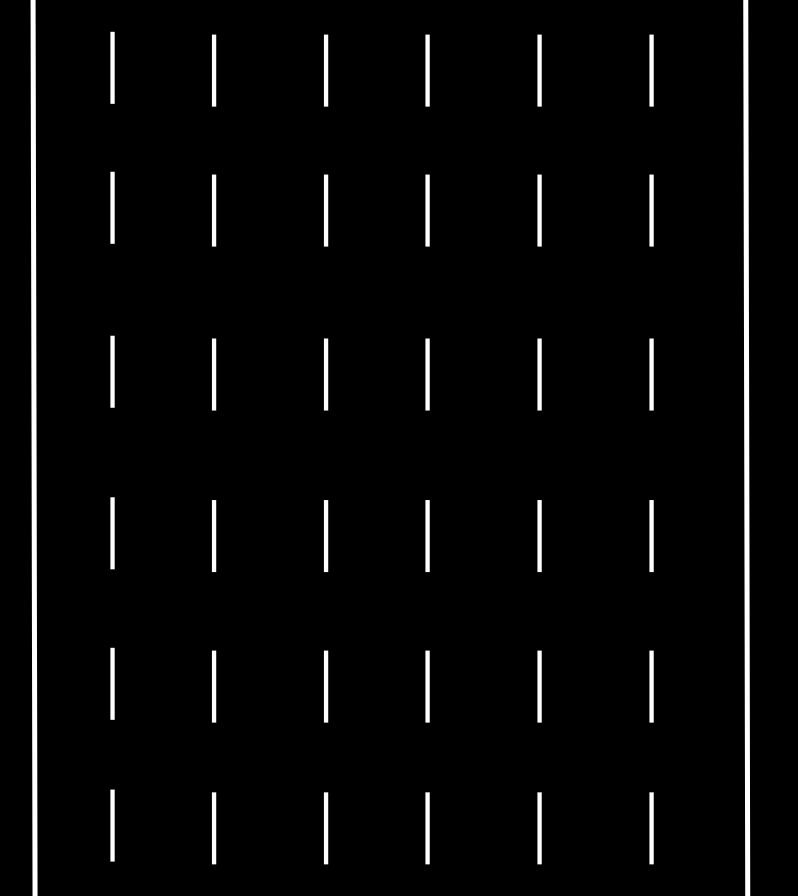
Write a Shadertoy shader that draws this pattern.

```glsl
// Six by six short white dashes on black, between two slightly leaning rails.
// Dashes are box distances in an uneven grid: an even pitch plus a small
// shift per column and row. Lengths are fractions of the canvas height.

#define GRID 6
#define PITCH vec2(0.1203, 0.1691)
#define FIRST_DASH vec2(-0.3197, 0.0755)
#define DASH_HALF vec2(0.0024, 0.0402)
#define FIRST_COLUMN_LIFT 0.0031
#define RAIL_CENTER -0.0096
#define RAIL_SPREAD 0.3977
#define RAIL_HALF 0.0028
#define RAIL_LEAN 0.0022
#define INK vec3(1.0)
#define GROUND vec3(0.0)

// Shifts away from the even pitch, left to right and bottom to top
const float columnShift[GRID] = float[](0.0, -0.0070, -0.0023, -0.0093, -0.0046, 0.0001);
const float rowShift[GRID] = float[](0.0, -0.0109, -0.0120, -0.0008, 0.0131, 0.0002);

// Share of a pixel covered by an axis-aligned box
float boxCoverage(vec2 offset, vec2 halfSize, float pixel) {
    vec2 inside = clamp((halfSize - abs(offset)) / pixel + 0.5, 0.0, 1.0);
    vec2 widest = min(2.0 * halfSize / pixel, 1.0);
    return min(inside.x, widest.x) * min(inside.y, widest.y);
}

// All dashes, with the first column set a little higher
float dashes(vec2 p, float pixel) {
    float ink = 0.0;
    for (int column = 0; column < GRID; column++) {
        for (int row = 0; row < GRID; row++) {
            vec2 center = FIRST_DASH + PITCH * vec2(column, row);
            center += vec2(columnShift[column], rowShift[row]);
            if (column == 0) center.y += FIRST_COLUMN_LIFT;
            ink = max(ink, boxCoverage(p - center, DASH_HALF, pixel));
        }
    }
    return ink;
}

// Mirrored pair of full-height lines, sheared to lean left going up
float rails(vec2 p, float pixel) {
    float x = p.x - RAIL_CENTER + RAIL_LEAN * (p.y - 0.5);
    float d = abs(abs(x) - RAIL_SPREAD) - RAIL_HALF;
    return clamp(0.5 - d / pixel, 0.0, 1.0);
}

void mainImage(out vec4 fragColor, in vec2 fragCoord) {
    float pixel = 1.0 / iResolution.y;
    vec2 p = (fragCoord - vec2(0.5 * iResolution.x, 0.0)) * pixel;
    float ink = max(dashes(p, pixel), rails(p, pixel));
    fragColor = vec4(mix(GROUND, INK, ink), 1.0);
}
```
